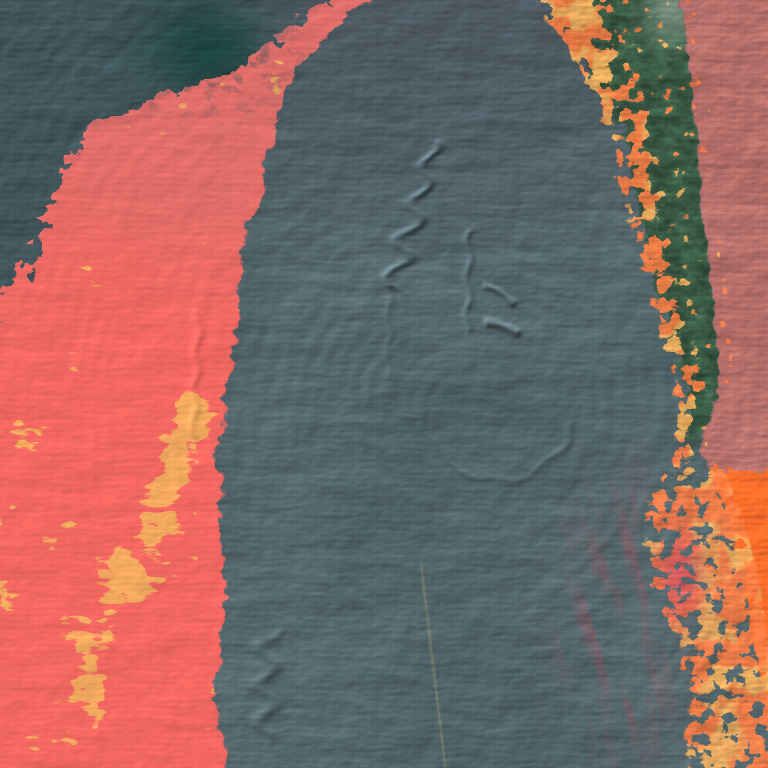
This texture is drawn by a Shadertoy shader. Its source:

```glsl
// Abstract brushwork on canvas: slate arch between coral, green, mauve and orange paint.
#define ROUGH .0085   // raggedness of paint borders
#define EDGE .0022    // softness of paint borders
#define RELIEF .85    // strength of the raking light
#define WEAVE 785.    // canvas thread frequency
#define SLATE vec3(.325, .4, .418)
#define CORAL vec3(.95, .405, .38)
#define YELLOW vec3(.95, .69, .37)
#define ORANGE vec3(.98, .43, .17)
#define MAUVE vec3(.715, .44, .42)
#define GREEN vec3(.23, .355, .27)

// Border x positions at equal steps from the top down
const float CORAL_LEFT[13] = float[13](.43, .32, .105, .078, .045, -.02, -.1, -.1, -.1, -.1, -.1, -.1, -.1);
const float CORAL_RIGHT[13] = float[13](.475, .391, .354, .339, .316, .306, .297, .286, .287, .295, .287, .28, .297);
const float SLATE_RIGHT[13] = float[13](.714, .762, .81, .823, .844, .868, .896, .893, .853, .859, .895, .912, .905);
const float BAND_RIGHT[13] = float[13](.885, .898, .906, .911, .922, .93, .935, .912, .945, .968, .98, 1., 1.02);

float border(float xs[13], float y) {
    float t = clamp((1. - y) * 12., 0., 11.999);
    int i = int(t);
    return mix(xs[i], xs[i + 1], fract(t));
}

float side(float d) { return smoothstep(-EDGE, EDGE, d); }

// Layered, folded sines
float waves(vec2 p) {
    float sum = 0., amp = .5;
    for (int i = 0; i < 5; i++) {
        p = mat2(.8, .6, -.6, .8) * p * 1.7 + 1.3;
        sum += amp * sin(p.x + 1.6 * sin(p.y * .9 + .7 * sin(p.x * .6)));
        amp *= .6;
    }
    return sum;
}

vec2 hash2(vec2 c) {
    return fract(sin(vec2(dot(c, vec2(127.1, 311.7)), dot(c, vec2(269.5, 183.3)))) * 43758.5);
}

// Cellular noise: distance to the nearest scattered point
float cells(vec2 p) {
    float nearest = 2.;
    for (int k = 0; k < 9; k++) {
        vec2 c = floor(p) + vec2(k % 3 - 1, k / 3 - 1);
        nearest = min(nearest, length(c + hash2(c) - p));
    }
    return nearest;
}

float ridge(float d, float w) { return exp(-d * d / (w * w)); }

float blob(vec2 p, vec2 c, vec2 r) { return ridge(length((p - c) / r), 1.); }

// Raised stroke from a to b
float stroke(vec2 p, vec2 a, vec2 b, float w) {
    vec2 d = b - a;
    return ridge(length(p - a - d * clamp(dot(p - a, d) / dot(d, d), 0., 1.)), w);
}

// Paint thickness: weave, bristle marks, raised strokes
float thickness(vec2 p) {
    float h = .00005 * (.6 * sin(p.x * WEAVE) + sin(p.y * WEAVE + .8 * sin(p.x * 60.)));
    h += .0011 * waves(p * 24.) + .0006 * waves(p * vec2(15, 60));
    float r = length(p - vec2(.6, .46));
    h += .0003 * sin(r * 260. + 4. * waves(p * 5.)) * waves(p * 7.);
    vec2 wob = sin(p.yx * vec2(130, 95)), q = p + .01 * wob;
    h += .003 * stroke(q, vec2(.563, .805), vec2(.51, .622), .008);
    h += .0028 * stroke(q, vec2(.349, .167), vec2(.346, .055), .012);
    q = p + .003 * wob;
    h += .002 * stroke(q, vec2(.612, .7), vec2(.61, .577), .005);
    h += .003 * stroke(q, vec2(.634, .626), vec2(.667, .608), .005);
    h += .0042 * stroke(q, vec2(.637, .578), vec2(.67, .571), .006);
    h += .001 * stroke(q, vec2(.508, .622), vec2(.506, .51), .005);
    h += .0025 * stroke(q, vec2(.259, .59), vec2(.252, .434), .006);
    return h + .0012 * ridge(length(q - vec2(.65, .475)) - .1, .005) * smoothstep(.51, .41, p.y);
}

void mainImage(out vec4 fragColor, in vec2 fragCoord) {
    vec2 p = fragCoord / iResolution.xy;
    float broad = waves(p * 6.), grain = waves(p * vec2(70, 100));
    float jag = ROUGH * (.7 * waves(p * 38.) + .6 * grain);

    // Slate ground with dark corner, rosy streaks and a pale thread
    vec3 col = SLATE + .02 * broad;
    col = mix(col, vec3(.305, .35, .382), smoothstep(.6, 1., p.y));
    col = mix(col, vec3(.255, .335, .355), smoothstep(.3, .05, p.x - .15 * p.y));
    col = mix(col, vec3(.08, .25, .23), .85 * blob(p, vec2(.27, .935), vec2(.075, .06)));
    float streak = smoothstep(-.2, .9, waves(vec2(p.x + .2 * p.y, p.y * .15) * 65.));
    col = mix(col, vec3(.58, .34, .38), .75 * streak * blob(p, vec2(.81, .19), vec2(.065, .15)));
    float thread = ridge(p.x - .58 + .12 * p.y, .002) * smoothstep(.28, .25, p.y);
    col = mix(col, vec3(.55, .55, .42), .5 * thread);

    // Coral sweep, scumbled at the top, with yellow dabs
    float coral = side(p.x - border(CORAL_LEFT, p.y) + 2.6 * jag) * side(border(CORAL_RIGHT, p.y) - p.x + jag);
    float worn = smoothstep(.8, 1., p.y) * smoothstep(.44, .28, p.x);
    coral *= 1. - .75 * worn * smoothstep(-.1, .5, grain + .5 * broad);
    vec3 red = mix(CORAL, vec3(.875, .43, .415), smoothstep(.5, .85, p.y + .06 * broad));
    float trail = ridge(p.x - .093 - .333 * p.y, .045) * smoothstep(.04, .09, p.y) * smoothstep(.51, .47, p.y);
    trail = max(trail, .62 * blob(p, vec2(.02, .28), vec2(.09, .2)));
    float gold = waves(p * vec2(19, 15)) + .45 * waves(p * vec2(35, 110));
    red = mix(red, YELLOW, .9 * smoothstep(-.08, .12, gold - 1.15 + 1.2 * trail));
    col = mix(col, red, coral);

    // Mauve field above orange field
    float lower = side(.388 - p.y + 1.2 * jag);
    float inner = border(SLATE_RIGHT, p.y), outer = border(BAND_RIGHT, p.y);
    float beyond = side(p.x - outer + .6 * jag);
    vec3 green = mix(GREEN * (1. + .22 * grain), vec3(.47, .56, .5), blob(p, vec2(.875, .985), vec2(.035, .04)));
    float band = side(p.x - inner + jag) * (1. - beyond) * smoothstep(.4, .45, p.y);
    col = mix(mix(col, green, band), mix(MAUVE + .02 * broad, ORANGE, lower), beyond);

    // Warm flecks: thin along the green, dense against the orange
    float across = clamp((p.x - inner) / max(outer - inner, .02), 0., 1.);
    float high = .58 * ridge(across - .12, .28) + .45 * blob(p, vec2(.755, .97), vec2(.035, .07)) - .42;
    float dabs = .37 - cells(p * vec2(55, 42) + .5 * broad) + .4 * grain;
    float fleck = smoothstep(-.06, .08, dabs + mix(high, .12 + .22 * across, lower));
    fleck *= side(p.x - inner + .012 + jag) * side(outer + .02 - p.x);
    vec3 warm = mix(ORANGE + vec3(0, .06, .1), YELLOW, smoothstep(-.1, .5, waves(p * 30. + 4.)));
    warm = mix(warm, vec3(.86, .33, .37), .9 * blob(p, vec2(.885, .25), vec2(.03, .06)));
    col = mix(col, warm, .9 * fleck);

    // Raking light from the upper left
    vec2 e = vec2(.0015, 0);
    vec2 slope = (vec2(thickness(p + e), thickness(p + e.yx)) - thickness(p)) / e.x;
    float light = clamp(RELIEF * dot(slope, vec2(.5, -.85)), -.4, .5);
    fragColor = vec4(clamp(col * (1. + light * (1. - .5 * coral)), 0., 1.), 1);
}
```
